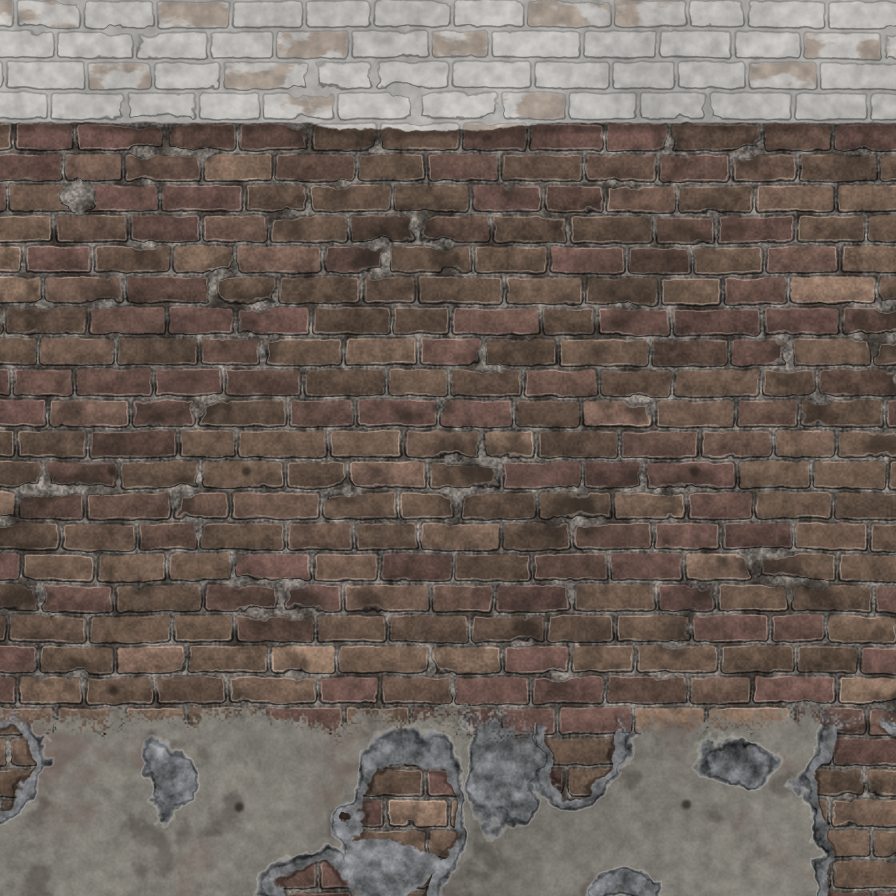
Reproduce this texture procedurally as a WebGL 1 fragment shader.

```glsl
precision highp float;
// Weathered brick wall: whitewashed courses on top, bare brick, and broken plaster at the foot.
uniform vec2 u_resolution;

const float COURSES = 29.15;     // brick rows over the height
const float BRICKS = 12.0;       // bricks per row
const float WHITE_ROWS = 4.0;    // painted rows at the top
const float PLASTER_TOP = 0.200;
const float JOINT = 0.0032;      // half width of the mortar joint
const float RIM = 0.014;         // width of the broken plaster rim
const vec3 BROWN = vec3(0.405, 0.335, 0.285);
const vec3 RED = vec3(0.395, 0.305, 0.28);
const vec3 TAN = vec3(0.56, 0.465, 0.395);
const vec3 MORTAR = vec3(0.50, 0.475, 0.45);
const vec3 PAINT = vec3(0.755, 0.745, 0.73);
const vec3 PLASTER = vec3(0.48, 0.467, 0.438);
const vec3 RENDER = vec3(0.455, 0.46, 0.47);
const vec3 SOOT = vec3(0.17, 0.145, 0.125);

float hash(vec2 p) {
  vec3 q = fract(vec3(p.xyx) * 0.1031);
  q += dot(q, q.yzx + 33.33);
  return fract((q.x + q.y) * q.z);
}

float noise(vec2 p) {
  vec2 i = floor(p), f = fract(p);
  f = f * f * (3.0 - 2.0 * f);
  return mix(mix(hash(i), hash(i + vec2(1, 0)), f.x),
             mix(hash(i + vec2(0, 1)), hash(i + vec2(1, 1)), f.x), f.y);
}

float fbm(vec2 p) {
  float sum = 0.0, amp = 0.5;
  for (int i = 0; i < 5; i++) {
    sum += amp * noise(p);
    p = mat2(1.6, 1.2, -1.2, 1.6) * p + 7.3;
    amp *= 0.5;
  }
  return sum;
}

float ellipse(vec2 p, float x, float y, float rx, float ry) {
  return (length((p - vec2(x, y)) / vec2(rx, ry)) - 1.0) * min(rx, ry);
}

float band(float d, float center, float width) {
  return 1.0 - smoothstep(0.0, width, abs(d - center));
}

float spot(vec2 p, float x, float y) {
  return 1.0 - smoothstep(0.002, 0.008, length(p - vec2(x, y)));
}

// Jittered position of a vertical joint
float joint(float n, float row) {
  return n + 0.3 * (hash(vec2(n + 3.0, row + 11.0)) - 0.5);
}

// Signed distance to the brick, height within it (-1..1), and its id
vec4 brickCell(vec2 uv, vec2 warp) {
  float v = (1.0 - uv.y) * COURSES + 0.045 + 0.1 * (noise(uv * vec2(9, 3)) - 0.5);
  float row = floor(v);
  float x = uv.x * BRICKS - mix(0.19, 0.7, mod(row, 2.0)) - 0.24 * (hash(vec2(row, 5)) - 0.5);
  float n = floor(x);
  if (x < joint(n, row)) n -= 1.0;
  else if (x > joint(n + 1.0, row)) n += 1.0;
  float a = joint(n, row), b = joint(n + 1.0, row);
  vec2 p = vec2((x - 0.5 * (a + b)) / BRICKS, (row + 0.5 - v) / COURSES);
  vec2 size = vec2(0.5 * (b - a) / BRICKS, 0.5 / COURSES) - JOINT;
  vec2 q = abs(p + warp) - size + 0.003;
  float d = length(max(q, 0.0)) + min(max(q.x, q.y), 0.0) - 0.003;
  return vec4(d, p.y / size.y, n, row);
}

void main() {
  vec2 uv = gl_FragCoord.xy / u_resolution;
  float aa = 0.6 / u_resolution.y + 0.0005;
  float grain = noise(uv * 420.0) - 0.5;
  float fine = fbm(uv * 90.0) - 0.48;
  float mid = fbm(uv * 24.0 + 4.0);
  float broad = fbm(uv * 7.0 + 19.0);
  vec2 rough = vec2(fine, fbm(uv * 70.0 + 31.0) - 0.48);

  // Chipped brick shape
  vec4 cell = brickCell(uv, rough * 0.0045);
  float d = cell.x + 0.006 * smoothstep(0.58, 0.8, mid);
  d = max(d, -ellipse(uv + rough * 0.02, 0.087, 0.782, 0.02, 0.018));
  float body = 1.0 - smoothstep(-aa, aa, d);
  float pick = hash(cell.zw + 2.0);
  float lower = smoothstep(0.3, -0.8, cell.y);

  // Bare brick and mortar
  vec3 brick = mix(BROWN, RED, smoothstep(0.35, 0.9, pick));
  brick = mix(brick, TAN, 0.8 * smoothstep(0.8, 1.0, hash(cell.zw + 47.0)));
  brick *= 0.83 + 0.28 * hash(cell.zw + 83.0) + 0.5 * fine + 0.2 * grain + 0.08 * cell.y;
  brick = mix(brick, SOOT, 0.55 * smoothstep(0.54, 0.76, mid) + 0.25 * smoothstep(0.5, 0.72, broad));
  vec3 mortar = MORTAR * (0.88 + 1.1 * fine + 0.45 * grain);
  mortar = mix(mortar, SOOT, 0.6 * smoothstep(0.47, 0.7, fbm(uv * 38.0 + 60.0)));
  mortar *= 1.0 - 0.6 * band(d, 0.0014, 0.0018) * (0.35 + 0.65 * lower);
  vec3 color = mix(mortar, brick, body);
  color += 0.17 * band(d, -0.001, 0.0013) * smoothstep(0.38, 0.62, fbm(uv * 32.0 + 8.0));

  // Whitewashed courses with scraped faces
  float scraped = step(0.76, pick) * body * smoothstep(0.42, 0.58, fbm(uv * vec2(30, 55) + 2.0));
  vec3 paint = PAINT * (0.97 + 0.28 * fine + 0.25 * (broad - 0.48)) * mix(0.89, 1.0, body);
  paint *= 1.0 - 0.33 * band(d, 0.0008, 0.002) * (0.45 + 0.55 * lower);
  paint = mix(paint, vec3(0.59, 0.53, 0.48) * (1.0 + 0.4 * fine), scraped * 0.75);
  float drip = 0.015 * mid * smoothstep(0.34, 0.39, uv.x) * smoothstep(0.62, 0.54, uv.x);
  float above = uv.y - 1.0 + WHITE_ROWS / COURSES + drip - rough.x * 0.006;
  color *= 1.0 - 0.25 * band(above, -0.004, 0.012);
  color = mix(color, paint, smoothstep(-0.0015, 0.0015, above));

  // Gaps and scars in the plaster
  vec2 w = uv + 0.065 * (vec2(mid, fbm(uv * 20.0 + 77.0)) - 0.48);
  float gap = min(ellipse(w, 0.452, 0.07, 0.066, 0.122), ellipse(w, 0.65, 0.165, 0.058, 0.057));
  gap = min(gap, min(ellipse(w, 0.97, 0.08, 0.072, 0.135), ellipse(w, 0.005, 0.145, 0.046, 0.056)));
  gap = min(gap, ellipse(w, 0.35, 0.01, 0.066, 0.034));
  float scar = min(ellipse(w, 0.195, 0.125, 0.032, 0.045), ellipse(w, 0.82, 0.142, 0.046, 0.022));
  scar = min(scar, min(ellipse(w, 0.558, 0.14, 0.044, 0.06), ellipse(w, 0.445, 0.035, 0.058, 0.027)));
  scar = min(scar, ellipse(w, 0.705, 0.01, 0.028, 0.028));
  float broken = min(gap, scar);

  // Plaster skin, crumbled render, dusty upper edge
  vec3 skin = PLASTER * (1.0 + 0.35 * (broad - 0.48) + 0.3 * fine + 0.08 * grain);
  skin = mix(skin, RED, 0.4 * smoothstep(0.54, 0.72, fbm(uv * 13.0 + 50.0)));
  skin = mix(skin, SOOT, 0.3 * smoothstep(0.57, 0.74, mid));
  vec3 crumble = RENDER * (0.94 + fine + 0.7 * (mid - 0.48) + 0.15 * grain);
  vec3 coat = mix(crumble, skin, smoothstep(-aa, aa, broken));
  coat += 0.09 * band(broken, 0.001, 0.002) - 0.15 * band(broken, -0.003, 0.003);
  float cover = max(smoothstep(-aa, aa, gap + RIM), 1.0 - smoothstep(-aa, aa, scar));
  float edge = PLASTER_TOP - uv.y + 0.055 * (broad - 0.48) + 0.045 * (mid - 0.48);
  float dust = smoothstep(-0.006, 0.01, edge + 0.02 * grain + 0.03 * rough.y);
  color *= 1.0 - 0.35 * band(gap, -RIM - 0.002, 0.004) * dust;
  color = mix(color, coat, cover * dust);

  // Drilled holes
  float holes = spot(uv, 0.125, 0.474) + spot(uv, 0.275, 0.474) + spot(uv, 0.775, 0.474);
  holes += spot(uv, 0.127, 0.229) + spot(uv, 0.267, 0.099) + spot(uv, 0.766, 0.102);
  gl_FragColor = vec4(clamp(mix(color, SOOT, 0.75 * holes), 0.0, 1.0), 1.0);
}
```
